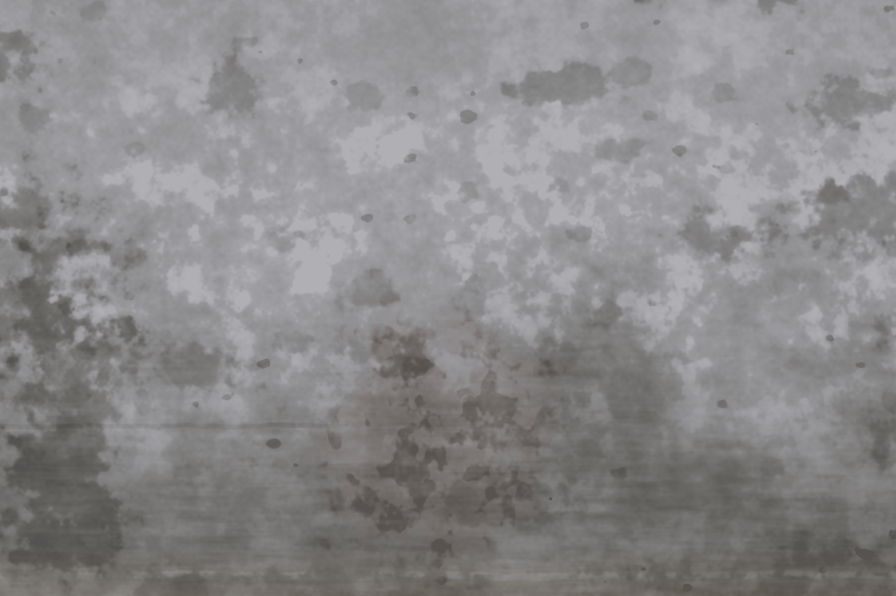
A WebGL 2 fragment shader for this texture:

```glsl
#version 300 es
precision highp float;
// Weathered concrete wall: pale plaster above, damp stained base, worn patches, pits and seams.

uniform vec2 u_resolution;
out vec4 fragColor;

float hash(vec2 cell) {
  return fract(sin(dot(cell, vec2(127.1, 311.7))) * 43758.5453);
}

float noise(vec2 p) {
  vec2 cell = floor(p), f = fract(p);
  vec2 w = f * f * (3.0 - 2.0 * f);
  float low = mix(hash(cell), hash(cell + vec2(1, 0)), w.x);
  float high = mix(hash(cell + vec2(0, 1)), hash(cell + vec2(1, 1)), w.x);
  return mix(low, high, w.y);
}

float fbm(vec2 p, int octaves) {
  float sum = 0.0, total = 0.0, amplitude = 0.5;
  for (int i = 0; i < octaves; i++) {
    sum += amplitude * noise(p);
    total += amplitude;
    amplitude *= 0.55;
    p = mat2(1.6, 1.2, -1.2, 1.6) * p + 7.3;
  }
  return sum / total;
}

// Soft ellipse whose outline is displaced by a roughness value
float stain(vec2 p, vec2 center, vec2 radius, float roughness) {
  float d = length((p - center) / radius) + roughness;
  return 1.0 - smoothstep(0.65, 1.15, d);
}

// Scattered blots, one candidate per grid cell
float blots(vec2 p, float scale, float density, float size, float roughness) {
  vec2 q = p * scale, home = floor(q);
  float cover = 0.0;
  for (int y = -1; y <= 1; y++) {
    for (int x = -1; x <= 1; x++) {
      vec2 cell = home + vec2(x, y);
      float present = step(hash(cell + 3.7), density);
      vec2 center = cell + 0.2 + 0.6 * vec2(hash(cell + 11.3), hash(cell + 29.1));
      vec2 radius = size * mix(vec2(0.5, 0.4), vec2(1.4, 0.9), hash(cell + 41.9));
      cover = max(cover, present * stain(q, center, radius, roughness));
    }
  }
  return cover;
}

// Thin line at offset zero
float seam(float offset, float width) {
  return 1.0 - smoothstep(0.3 * width, width, abs(offset));
}

// Grey ramp: warm when dark, bluish when light
vec3 concrete(float tone) {
  vec3 tint = mix(vec3(0.005, -0.003, -0.013), vec3(-0.004, -0.003, 0.014),
                  smoothstep(0.40, 0.66, tone));
  return tone + tint;
}

void main() {
  vec2 p = gl_FragCoord.xy / u_resolution.y;
  float aspect = u_resolution.x / u_resolution.y;
  float across = p.x / aspect;

  float broad = fbm(p * 3.0 + 4.1, 5) - 0.5;
  float ragged = fbm(p * 13.0 + 21.0, 5) - 0.5;
  float fine = fbm(p * 46.0 + 9.0, 3) - 0.5;
  float grain = noise(p * 150.0) - 0.5;
  float streaks = fbm(p * vec2(9.0, 75.0) + 2.0, 3) - 0.5;

  // Light falls off towards the damp base, more strongly on the right
  float damp = 1.0 - smoothstep(0.08, 0.68, p.y + 0.45 * broad + 0.22 * ragged);
  float plaster = 1.0 - damp;
  float tone = mix(0.618, mix(0.465, 0.405, across), damp);
  tone -= 0.035 * smoothstep(0.75, 1.05, p.y) + 0.02 * smoothstep(0.8, 1.0, across);
  tone += 0.10 * broad + 0.09 * ragged;

  // Flaked pale plaster and fine surface wear
  float flakes = smoothstep(0.0, 0.16, ragged + 0.7 * fine);
  float band = smoothstep(0.2, 0.5, p.y) * (1.0 - smoothstep(0.65, 0.95, p.y));
  tone += 0.05 * flakes * mix(0.3, 1.0, band);
  tone += 0.10 * fine * mix(0.6, 1.0, band) + 0.022 * grain;
  tone += 0.10 * streaks * mix(0.25, 1.0, damp);

  // Worn grey patches with ragged edges
  float edge = 2.2 * ragged + 1.3 * fine;
  float worn = blots(p * vec2(0.8, 1.1) + 0.35, 4.2, 0.42, 0.34, edge);
  tone -= 0.085 * worn * mix(0.35, 1.0, plaster);
  float chips = blots(p + 5.0, 11.0, 0.25, 0.30, edge);
  tone -= 0.055 * chips * mix(0.3, 1.0, plaster);

  // Dark stain rising at the left and a rough brown patch below the middle
  float rising = stain(p, vec2(0.11, 0.28), vec2(0.09, 0.27), edge);
  tone -= 0.07 * rising;
  float rough = stain(p, vec2(0.73, 0.25), vec2(0.18, 0.19), 0.7 * edge);
  float scabs = smoothstep(-0.02, 0.12, fbm(p * 34.0 + 60.0, 3) - 0.5);
  tone += rough * (0.025 - 0.085 * scabs);

  // Small dark pits
  float pits = blots(p + 2.0, 17.0, 0.16, 0.16, 2.5 * fine);
  tone -= 0.10 * pits * smoothstep(-0.1, 0.12, broad + ragged + 0.05);

  // Casting seams: a ledge at the left, a joint along the foot, an upright edge
  float wobble = 0.012 * ragged;
  float ledge = seam(p.y - 0.285 + wobble, 0.006) * (1.0 - smoothstep(0.5, 0.62, p.x));
  float foot = seam(p.y - 0.035 + wobble, 0.009) * smoothstep(-0.15, 0.1, broad + fine);
  float lower = 1.0 - smoothstep(0.28, 0.38, p.y);
  float upright = smoothstep(0.605, 0.625, p.x + wobble) * (1.0 - smoothstep(0.65, 0.95, p.x));
  tone += 0.045 * foot - 0.045 * ledge - 0.03 * upright * lower;

  vec3 color = concrete(clamp(tone, 0.33, 0.69));
  color += vec3(0.012, -0.002, -0.004) * rough;
  color += vec3(0.012, 0.002, -0.012) * (1.0 - smoothstep(0.0, 0.09, p.y));
  fragColor = vec4(color, 1.0);
}
```
